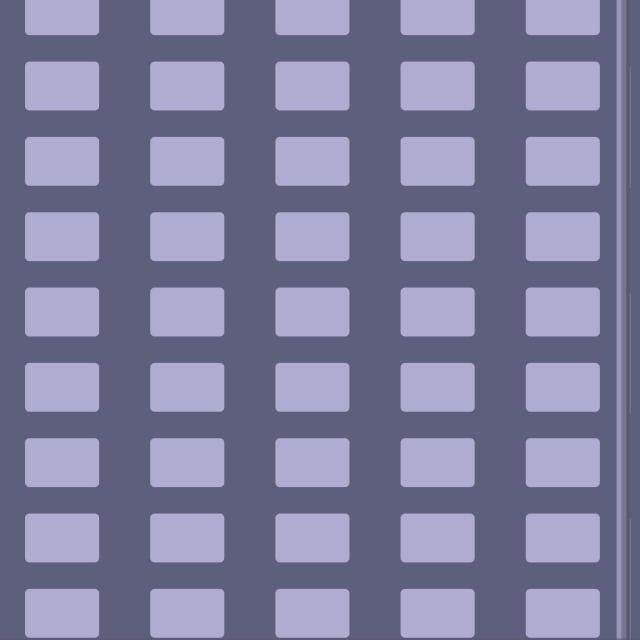
Give the GLSL for this pattern, as a Shadertoy shader.

```glsl
const vec3 WALL = vec3(0.37, 0.37, 0.49);
const vec3 PANE = vec3(0.69, 0.67, 0.82);
const vec3 TRIM_LIGHT = vec3(0.60, 0.58, 0.72);
const vec3 TRIM_MID = vec3(0.47, 0.46, 0.58);
const vec3 TRIM_DARK = vec3(0.36, 0.35, 0.43);
const vec3 SEAM = vec3(0.50, 0.49, 0.58);

const vec2 PITCH = vec2(0.1956, 0.1177);        // spacing of the panes
const vec2 FIRST_CENTER = vec2(0.0970, 0.0417); // lower left pane
const vec2 HALF_SIZE = vec2(0.0579, 0.0382);
const float CORNER = 0.0072;

const vec4 TRIM_EDGES = vec4(0.9635, 0.9714, 0.9790, 0.9840);
const vec2 SEAM_EDGES = vec2(0.9840, 0.9853);
const float SEAM_ROWS = 3.0;   // rows per seam segment
const float SEAM_FILL = 0.535; // drawn share of each segment
const float SILL = 0.0026;

float roundedBox(vec2 p, vec2 halfSize, float radius) {
    vec2 q = abs(p) - halfSize + radius;
    return length(max(q, 0.0)) + min(max(q.x, q.y), 0.0) - radius;
}

// Pixel coverage of the region where d is positive
float coverage(float d, float px) {
    return clamp(d / px + 0.5, 0.0, 1.0);
}

float band(float x, float low, float high, float px) {
    return coverage(x - low, px) - coverage(x - high, px);
}

void mainImage(out vec4 fragColor, in vec2 fragCoord) {
    vec2 uv = fragCoord / iResolution.xy;
    vec2 px = 1.0 / iResolution.xy;
    float edge = max(px.x, px.y);

    // Grid of panes
    vec2 cell = (uv - FIRST_CENTER) / PITCH;
    vec2 local = (fract(cell + 0.5) - 0.5) * PITCH;
    float pane = coverage(-roundedBox(local, HALF_SIZE, CORNER), edge);
    vec3 color = mix(WALL, PANE, pane);

    // Vertical trim
    color = mix(color, TRIM_LIGHT, band(uv.x, TRIM_EDGES.x, TRIM_EDGES.y, px.x));
    color = mix(color, TRIM_MID, band(uv.x, TRIM_EDGES.y, TRIM_EDGES.z, px.x));
    color = mix(color, TRIM_DARK, band(uv.x, TRIM_EDGES.z, TRIM_EDGES.w, px.x));

    // Broken seam beside the trim
    float period = PITCH.y * SEAM_ROWS;
    float along = fract(uv.y / period) * period;
    float dash = coverage(SEAM_FILL * period - along, px.y);
    color = mix(color, SEAM, dash * band(uv.x, SEAM_EDGES.x, SEAM_EDGES.y, px.x));

    // Dark sill along the base
    color = mix(color, TRIM_DARK, 0.6 * coverage(SILL - uv.y, px.y));

    fragColor = vec4(color, 1.0);
}
```
